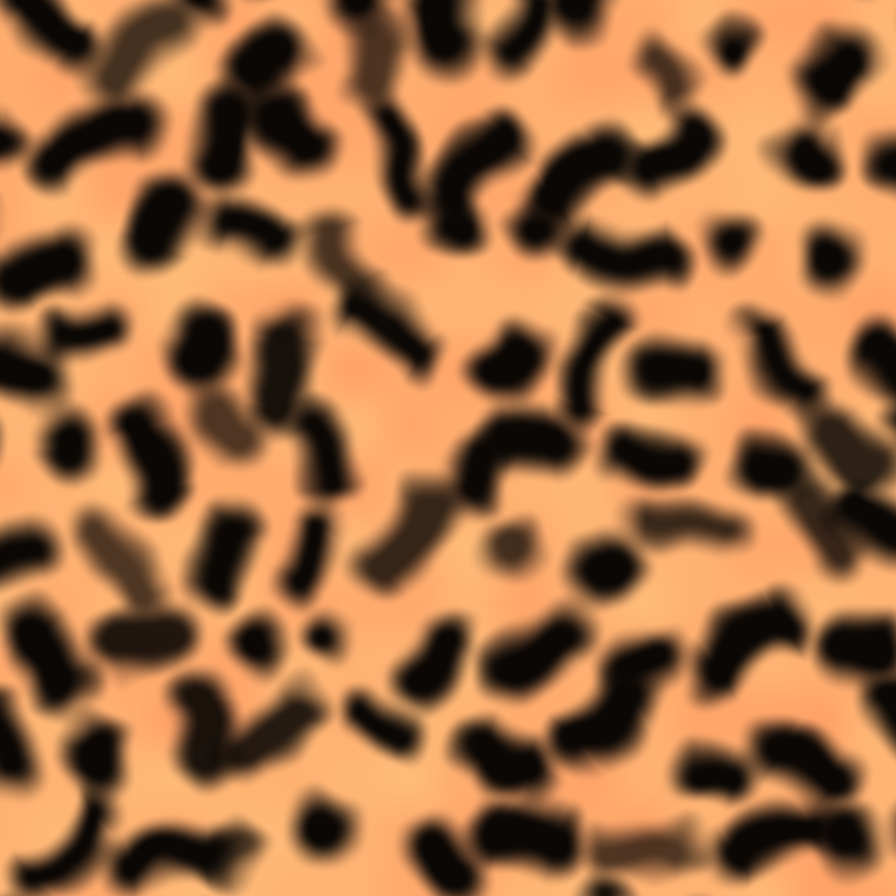
Give the GLSL for this pattern, as a WebGL 2 fragment shader.

```glsl
#version 300 es
precision highp float;

uniform vec2 u_resolution;
out vec4 fragColor;

// Layout, in cells
const float CELLS = 9.0;
const float JITTER = 0.52;
const float STAGGER = 0.5;

// Spot shape, in cells
const float RADIUS_MIN = 0.19;
const float RADIUS_MAX = 0.30;
const float HALF_LENGTH_MAX = 0.43;
const float BEND_MAX = 0.9;
const float EDGE_SOFTNESS = 0.17;
const float WARP_SCALE = 2.6;
const float WARP_AMOUNT = 0.16;

// Tone
const float FAINTEST_SPOT = 0.72;
const float FAINT_SHARE = 0.25;
const float INK_DEPTH = 0.96;
const float MOTTLE_SCALE = 1.7;
const vec3 BASE_WARM = vec3(1.00, 0.64, 0.41);
const vec3 BASE_PALE = vec3(1.00, 0.73, 0.47);

const float PI = 3.14159;

float hash(vec2 p) {
    return fract(sin(dot(p, vec2(127.1, 311.7))) * 43758.5453);
}

float valueNoise(vec2 p) {
    vec2 cell = floor(p);
    vec2 f = fract(p);
    f = f * f * (3.0 - 2.0 * f);
    float low = mix(hash(cell), hash(cell + vec2(1.0, 0.0)), f.x);
    float high = mix(hash(cell + vec2(0.0, 1.0)), hash(cell + 1.0), f.x);
    return mix(low, high, f.y);
}

vec2 warp(vec2 p) {
    vec2 q = p * WARP_SCALE;
    vec2 offset = vec2(valueNoise(q + 17.3), valueNoise(q + 61.9)) - 0.5;
    return p + WARP_AMOUNT * offset;
}

// Distance to a capsule along x whose spine curves as a parabola
float bentCapsule(vec2 p, float halfLength, float radius, float bend) {
    float along = clamp(p.x, -halfLength, halfLength);
    p.y -= bend * (along * along - 0.4 * halfLength * halfLength);
    return length(vec2(p.x - along, p.y)) - radius;
}

// Ink laid down by the one spot that belongs to a cell
float spotInk(vec2 p, vec2 cell) {
    vec2 jitter = vec2(hash(cell + 3.1), hash(cell + 8.7)) - 0.5;
    float angle = PI * hash(cell + 14.2);
    float stretch = hash(cell + 21.6);
    float halfLength = HALF_LENGTH_MAX * stretch;
    float radius = mix(RADIUS_MIN, RADIUS_MAX, hash(cell + 33.4));
    radius *= mix(1.08, 0.88, stretch);
    float bend = BEND_MAX * (2.0 * hash(cell + 47.8) - 1.0);
    float strength = mix(FAINTEST_SPOT, 1.0,
                         smoothstep(0.0, FAINT_SHARE, hash(cell + 59.5)));

    p -= JITTER * jitter;
    float c = cos(angle), s = sin(angle);
    p = vec2(c * p.x + s * p.y, c * p.y - s * p.x);
    float d = bentCapsule(p, halfLength, radius, bend);
    return strength * (1.0 - smoothstep(-EDGE_SOFTNESS, EDGE_SOFTNESS, d));
}

// Soft union of the spots in the surrounding staggered cells
float spotField(vec2 p) {
    float bare = 1.0;
    float baseRow = floor(p.y);
    for (int j = -1; j <= 1; j++) {
        float row = baseRow + float(j);
        float shift = STAGGER * mod(row, 2.0);
        float baseColumn = floor(p.x - shift);
        for (int i = -1; i <= 1; i++) {
            vec2 cell = vec2(baseColumn + float(i), row);
            vec2 center = cell + vec2(0.5 + shift, 0.5);
            bare *= 1.0 - spotInk(p - center, cell);
        }
    }
    return 1.0 - bare;
}

void main() {
    vec2 p = CELLS * gl_FragCoord.xy / u_resolution.y;
    float ink = spotField(warp(p));
    vec3 base = mix(BASE_WARM, BASE_PALE, valueNoise(p * MOTTLE_SCALE + 5.0));
    fragColor = vec4(base * (1.0 - INK_DEPTH * ink), 1.0);
}
```
